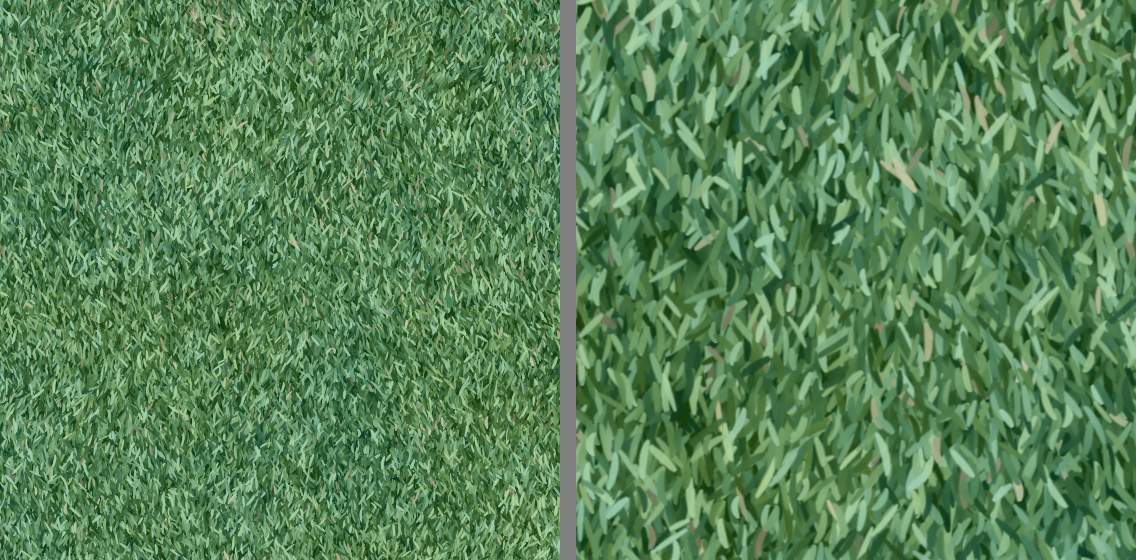
Left: the whole. Right: its middle third, enlarged.
Give the GLSL for this texture, as a WebGL 1 fragment shader.

```glsl
precision highp float;
// Draws a dense lawn of short, tangled grass blades seen from above.
uniform vec2 u_resolution;

const int LAYERS = 8;
const float CELLS = 60.0;

const vec3 SHADE = vec3(0.07, 0.23, 0.07);
const vec3 LEAF = vec3(0.36, 0.55, 0.35);
const vec3 SUNLIT = vec3(0.65, 0.82, 0.65);
const vec3 STRAW = vec3(0.66, 0.64, 0.52);
const vec3 COOL_TINT = vec3(-0.035, -0.005, 0.055);

float hash(vec2 p) {
  vec3 q = fract(vec3(p.xyx) * 0.1031);
  q += dot(q, q.yzx + 33.33);
  return fract((q.x + q.y) * q.z);
}

vec2 hash2(vec2 p) {
  return vec2(hash(p), hash(p + 57.3));
}

float noise(vec2 p) {
  vec2 cell = floor(p);
  vec2 f = fract(p);
  f = f * f * (3.0 - 2.0 * f);
  float low = mix(hash(cell), hash(cell + vec2(1.0, 0.0)), f.x);
  float high = mix(hash(cell + vec2(0.0, 1.0)), hash(cell + 1.0), f.x);
  return mix(low, high, f.y);
}

float fbm(vec2 p) {
  return 0.55 * noise(p) + 0.3 * noise(p * 2.1 + 11.0) + 0.15 * noise(p * 4.3 + 29.0);
}

vec3 grassColor(float tone) {
  vec3 lower = mix(SHADE, LEAF, clamp(tone * 2.0, 0.0, 1.0));
  return mix(lower, SUNLIT, clamp(tone * 2.0 - 1.0, 0.0, 1.0));
}

// Coverage of a tapered, slightly bent blade centred on the origin
float blade(vec2 p, float angle, float halfLength, float halfWidth, float bend, float soft) {
  float c = cos(angle);
  float s = sin(angle);
  vec2 q = vec2(c * p.x + s * p.y, c * p.y - s * p.x);
  float along = q.y / halfLength;
  float taper = max(1.0 - along * along, 0.0);
  float side = abs(q.x - bend * halfWidth * along * along);
  float edge = halfWidth * sqrt(taper);
  return (1.0 - smoothstep(edge - soft, edge + soft, side)) * smoothstep(0.0, 0.3, taper);
}

// Lays one scattered layer of blades over the colour below it
vec3 addLayer(vec3 below, vec2 uv, float layer, float depth, float lean,
              float patchTone, float dryness, float soft) {
  vec2 grid = uv * CELLS + hash2(vec2(layer, 7.0)) * 20.0 + 40.0;
  vec2 home = floor(grid);
  vec3 color = below;
  for (int j = -1; j <= 1; j++) {
    for (int i = -1; i <= 1; i++) {
      vec2 cell = home + vec2(float(i), float(j));
      vec2 seed = cell + layer * 91.7;
      vec2 root = hash2(seed);
      vec2 turn = hash2(seed + 13.1);
      vec2 size = hash2(seed + 27.9);
      vec2 look = hash2(seed + 41.3);
      float angle = (turn.x + turn.y - 1.0) * 1.15 + lean;
      float cover = blade((grid - cell - root) / CELLS, angle,
                          mix(0.007, 0.0145, size.x), mix(0.0016, 0.0027, size.y),
                          (turn.x - turn.y) * 1.5, soft);
      float tone = 0.5 + (look.x - 0.5) * 0.95 + (depth - 0.7) * 0.35 + patchTone;
      vec3 tint = grassColor(tone) + COOL_TINT * (look.y - 0.5) * 1.6;
      float dry = step(1.0 - dryness, hash(seed + 63.7));
      tint = mix(tint, STRAW * (0.75 + 0.5 * look.x), dry * 0.8);
      color = mix(color, tint, cover * 0.92);
    }
  }
  return color;
}

void main() {
  float extent = min(u_resolution.x, u_resolution.y);
  vec2 uv = gl_FragCoord.xy / extent;
  float soft = max(0.0011, 0.6 / extent);

  // Broad variation across the lawn
  float lean = (noise(uv * 7.0 + 3.0) - 0.5) * 0.7;
  float patchTone = (fbm(uv * 9.0 + 17.0) - 0.5) * 0.22 + (noise(uv * 38.0) - 0.5) * 0.2;
  float dryness = 0.025 + 0.4 * smoothstep(0.74, 0.9, fbm(uv * 8.0 + 51.0));

  // Shaded soil and thatch between the blades
  vec3 color = grassColor(0.12 + 0.3 * noise(uv * 130.0));

  for (int k = 0; k < LAYERS; k++) {
    float layer = float(k);
    float depth = layer / float(LAYERS - 1);
    color = addLayer(color, uv, layer, depth, lean, patchTone, dryness, soft);
  }

  // Cool and warm drifts of green
  color += COOL_TINT * (fbm(uv * 5.0 + 83.0) - 0.5) * 1.4;
  gl_FragColor = vec4(clamp(color, 0.0, 1.0), 1.0);
}
```
